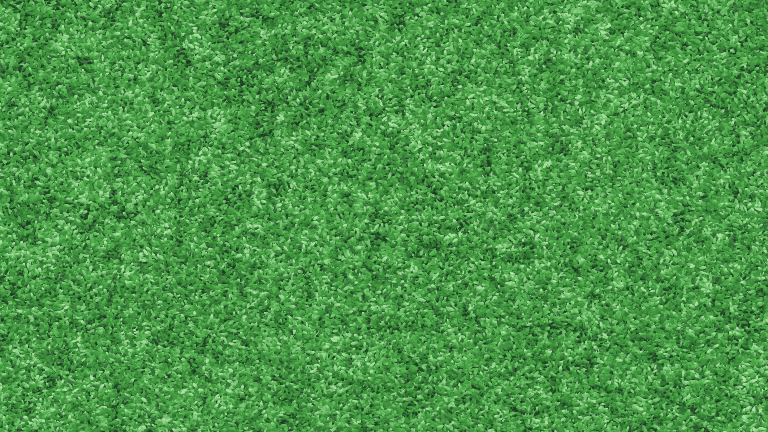
A WebGL 1 fragment shader for this texture:

```glsl
precision highp float;
uniform vec2 u_resolution;

const vec3 HOLE   = vec3(0.11, 0.23, 0.14);
const vec3 SHADOW = vec3(0.14, 0.29, 0.15);
const vec3 DULL   = vec3(0.24, 0.45, 0.25);
const vec3 DEEP   = vec3(0.18, 0.46, 0.19);
const vec3 MID    = vec3(0.25, 0.58, 0.24);
const vec3 LIGHT  = vec3(0.33, 0.69, 0.31);
const vec3 PALE   = vec3(0.48, 0.77, 0.46);
const vec3 GLINT  = vec3(0.66, 0.88, 0.63);

const float BLADE_ROWS = 100.0;    // blade cells per canvas height
const float JITTER = 0.85;         // scatter of blades inside a cell
const float LENGTH_MIN = 0.28;     // half length, in cells
const float LENGTH_MAX = 0.64;
const float WIDTH_MIN = 0.24;      // half width, in cells
const float WIDTH_MAX = 0.42;
const float FLATTEN = 0.75;        // below 1 leans blades to the horizontal
const float CLUMP_ROWS = 42.0;     // tufts per canvas height
const float CLUMP_AMOUNT = 0.40;
const float PATCH_ROWS = 4.0;      // broad worn areas
const float PATCH_AMOUNT = 0.06;
const float SIDE_SHADE = 0.12;     // darkening on the lower side of a blade
const float TIP_SHADE = 0.12;      // brightening towards the tip
const float LAYER_STEP = 0.05;     // brightening of each higher layer
const float TONE_SHIFT = 0.08;
const float DULL_SHARE = 0.25;

vec4 hash4(vec2 p) {
  vec4 q = fract(p.xyxy * vec4(0.1031, 0.1030, 0.0973, 0.1099));
  q += dot(q, q.wzxy + 33.33);
  return fract((q.xxyz + q.yzzw) * q.zywx);
}

float valueNoise(vec2 p) {
  vec2 cell = floor(p);
  vec2 f = fract(p);
  f = f * f * (3.0 - 2.0 * f);
  vec2 right = vec2(1.0, 0.0);
  float low = mix(hash4(cell).x, hash4(cell + right).x, f.x);
  float high = mix(hash4(cell + right.yx).x, hash4(cell + 1.0).x, f.x);
  return mix(low, high, f.y);
}

// Colour ramp whose stops follow the area share of each green
vec3 turfColor(float tone, float dullness) {
  vec3 dark = mix(DEEP, DULL, dullness);
  vec3 color = mix(HOLE, SHADOW, smoothstep(-0.15, 0.0, tone));
  color = mix(color, dark, smoothstep(0.0, 0.14, tone));
  color = mix(color, MID, smoothstep(0.18, 0.42, tone));
  color = mix(color, LIGHT, smoothstep(0.50, 0.76, tone));
  color = mix(color, PALE, smoothstep(0.78, 0.98, tone));
  return mix(color, GLINT, smoothstep(0.98, 1.2, tone));
}

// Paints one layer of short scattered blades over the colour below
vec3 paintBlades(vec3 below, vec2 p, float layer, float patchTone) {
  vec2 grid = p * BLADE_ROWS + layer * vec2(17.37, 41.61);
  vec2 home = floor(grid);
  float pixel = BLADE_ROWS / u_resolution.y;
  vec3 color = below;
  for (int j = -1; j <= 1; j++) {
    for (int i = -1; i <= 1; i++) {
      vec2 cell = home + vec2(float(i), float(j));
      vec4 place = hash4(cell + layer * 59.0);
      vec4 look = hash4(cell + layer * 83.0 + 211.0);
      vec2 center = cell + 0.5 + JITTER * (place.xy - 0.5);

      // Tapered capsule along the blade direction
      float angle = 6.28318 * place.z;
      vec2 along = normalize(vec2(cos(angle), FLATTEN * sin(angle)));
      vec2 offset = grid - center;
      float halfLength = mix(LENGTH_MIN, LENGTH_MAX, place.w);
      float reach = clamp(dot(offset, along), -halfLength, halfLength);
      float tip = reach / halfLength;
      float halfWidth = mix(WIDTH_MIN, WIDTH_MAX, look.y) * (1.0 - 0.35 * abs(tip));
      float edge = length(offset - along * reach) - halfWidth;
      float cover = 1.0 - smoothstep(-0.5 * pixel, 0.5 * pixel, edge);

      // Random tone, tuft shading and light from above
      vec2 tuft = p * CLUMP_ROWS * vec2(0.8, 1.0);
      float clump = valueNoise(tuft) - 0.5;
      float side = clamp(offset.y / halfWidth, -1.0, 1.0);
      float tone = look.x + CLUMP_AMOUNT * clump + SIDE_SHADE * side
                 + TIP_SHADE * tip + LAYER_STEP * (layer - 3.0)
                 + patchTone + TONE_SHIFT;
      float dullness = step(1.0 - DULL_SHARE, look.z);
      color = mix(color, turfColor(tone, dullness), cover);
    }
  }
  return color;
}

void main() {
  vec2 p = gl_FragCoord.xy / u_resolution.y;
  float patchTone = PATCH_AMOUNT * (valueNoise(p * PATCH_ROWS + 5.0) - 0.5);
  vec3 color = mix(SHADOW, DEEP, valueNoise(p * CLUMP_ROWS + 90.0));
  for (int layer = 0; layer < 4; layer++) {
    color = paintBlades(color, p, float(layer), patchTone);
  }
  gl_FragColor = vec4(color, 1.0);
}
```
